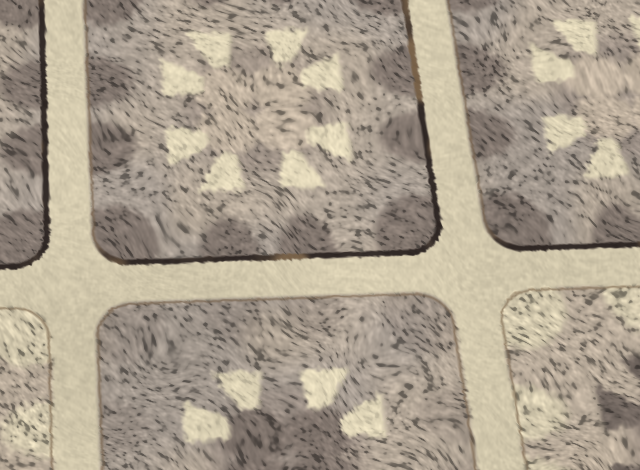
This texture is drawn by a WebGL 2 fragment shader. Its source:

```glsl
#version 300 es
precision highp float;
// Plush blanket seen at a slant: rounded patchwork panels between cream bands.
// A skewed cell grid repeats each panel; folded symmetry places its petals and
// edge domes, while stretched noise makes the pile, frayed edges and wear.
uniform vec2 u_resolution;
out vec4 outColor;

#define PANEL_HALF 0.446
#define CORNER_RADIUS 0.095
#define LINE_WIDTH 0.006
#define EDGE_SOFTNESS 0.008
#define FRAY 0.018
#define PILE_SCALE 62.0
#define PILE_CONTRAST 0.42

const vec3 CREAM = vec3(0.83, 0.79, 0.68);
const vec3 TAN = vec3(0.71, 0.655, 0.585);
const vec3 GREY = vec3(0.635, 0.595, 0.555);
const vec3 SLATE = vec3(0.48, 0.435, 0.405);
const vec3 BROWN = vec3(0.46, 0.37, 0.27);
const vec3 INK = vec3(0.16, 0.13, 0.12);

float hash(vec2 p) {
    vec3 q = fract(p.xyx * 0.1031);
    q += dot(q, q.yzx + 33.33);
    return fract((q.x + q.y) * q.z);
}

float noise(vec2 p) {
    vec2 i = floor(p), f = fract(p);
    f = f * f * (3.0 - 2.0 * f);
    float low = mix(hash(i), hash(i + vec2(1, 0)), f.x);
    float high = mix(hash(i + vec2(0, 1)), hash(i + vec2(1, 1)), f.x);
    return mix(low, high, f.y);
}

// Short slanted tufts whose direction drifts over the cloth
float pile(vec2 p) {
    vec2 drift = vec2(noise(p * 9.0), noise(p * 9.0 + 40.0)) * 3.5;
    vec2 q = mat2(0.82, -0.57, 0.57, 0.82) * p * PILE_SCALE + drift;
    float tufts = noise(q * vec2(1.0, 2.1));
    float strands = noise(q * vec2(1.9, 3.6) + 17.0);
    return 0.6 * tufts + 0.4 * strands;
}

float inside(float d, float softness) {
    return 1.0 - smoothstep(-softness, softness, d);
}

float roundedBox(vec2 p, float halfSize, float radius) {
    vec2 q = abs(p) - halfSize + radius;
    return length(max(q, 0.0)) + min(max(q.x, q.y), 0.0) - radius;
}

float ellipse(vec2 p, vec2 radii) {
    return (length(p / radii) - 1.0) * min(radii.x, radii.y);
}

// Fan-shaped petal, wide at its outer end
float petal(vec2 p) {
    p -= vec2(0.095, 0.186);
    p.x -= 0.22 * p.y;
    float halfWidth = 0.042 + 0.36 * p.y;
    vec2 q = vec2(abs(p.x) - halfWidth, abs(p.y) - 0.054) + 0.012;
    return length(max(q, 0.0)) + min(max(q.x, q.y), 0.0) - 0.012;
}

// Slanted view: cell coordinates widen toward the viewer
vec2 clothGrid(vec2 p) {
    float t = p.y - (0.612 - 0.035 * p.x);
    return vec2((p.x - 0.135 - 0.03 * p.y) / (0.772 + 0.13 * p.y),
                t / (0.744 + 0.06 * t));
}

void main() {
    vec2 p = vec2(gl_FragCoord.x, u_resolution.y - gl_FragCoord.y) / u_resolution.y;
    float tuft = pile(p);
    float patches = noise(p * 7.0 + 5.0);
    vec2 grid = clothGrid(p);
    vec2 id = floor(grid);
    vec2 c = grid - id - 0.5;
    float panel = roundedBox(c + (tuft - 0.5) * 0.008, PANEL_HALF, CORNER_RADIUS);
    c += FRAY * (vec2(tuft, noise(p * 90.0 + 8.0)) - 0.5);
    vec2 a = abs(c);
    vec2 f = a.x > a.y ? a.yx : a;

    // Colour scheme: odd columns of the near row swap light and dark
    float nearRow = step(0.0, id.y);
    float swapped = nearRow * mod(abs(id.x), 2.0);
    vec3 ground = mix(GREY, TAN, 0.65 * smoothstep(0.3, 0.8, patches));
    ground = mix(ground, TAN * 1.04, 0.8 * swapped);
    vec3 domeColor = mix(SLATE, CREAM, swapped);
    vec3 petalColor = mix(CREAM * 1.05, SLATE * 0.92, swapped);
    vec3 heartColor = mix(TAN * 1.05, SLATE, nearRow);

    // Domes along the edges and in the corners
    float dome = min(ellipse(f - vec2(0.1, 0.455), vec2(0.078, 0.135)),
                     ellipse(a - vec2(0.39), vec2(0.115)));
    float domeStrength = mix(0.9, 0.28, nearRow * (1.0 - swapped));
    vec3 color = mix(ground, domeColor, domeStrength * inside(dome, 0.014));

    // Flower: shaded ground, four heart lobes and eight petals
    color = mix(color, SLATE * 1.12, 0.5 * inside(length(c) - 0.19, 0.035));
    float lobes = ellipse(a - vec2(0.075, 0.06), vec2(0.085, 0.07));
    color = mix(color, heartColor, 0.9 * inside(lobes, 0.016));
    float petals = inside(petal(f), 0.01);
    color = mix(color, petalColor, petals);

    // Pile is coarse on panels and smooth on cream parts
    float cover = inside(panel, EDGE_SOFTNESS);
    color = mix(CREAM, color, cover);
    float plush = cover * (1.0 - 0.75 * petals * (1.0 - swapped));
    float gaps = smoothstep(0.4, 0.18, tuft);
    color *= 1.0 + (tuft - 0.5) * mix(0.12, PILE_CONTRAST, plush) - 0.26 * gaps * plush;
    color *= 0.975 + 0.05 * noise(p * vec2(210.0, 130.0));

    // Seam: fine brown stitches, thick and dark at far-row right and lower edges
    float shadow = (1.0 - nearRow) * smoothstep(0.36, 0.43, max(c.x, c.y * 0.985));
    float worn = noise(p * 16.0 + 21.0);
    float seam = inside(abs(panel + 0.006) - LINE_WIDTH * (0.5 + 0.8 * shadow), 0.004);
    vec3 seamColor = mix(BROWN, INK, shadow * smoothstep(0.2, 0.5, worn));
    color = mix(color, seamColor, seam * mix(0.35 + 0.4 * tuft, 0.92, shadow));

    // Uneven light over the cloth
    color *= 0.96 + 0.07 * noise(p * 2.6 + 3.0);
    outColor = vec4(clamp(color, 0.0, 1.0), 1.0);
}
```
